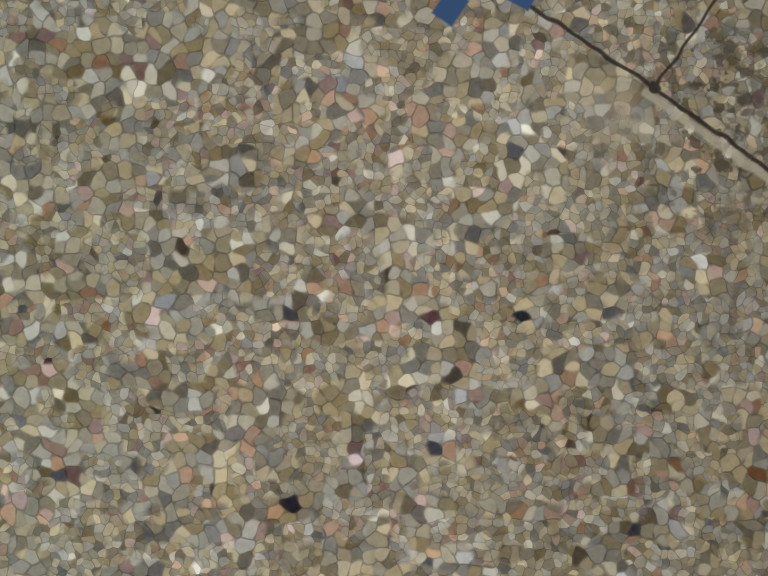
Write a Shadertoy shader that draws this texture.

```glsl
// Softly focused exposed-aggregate paving with a dark joint in the upper right corner.

float hash(vec2 p) {
    vec3 q = fract(p.xyx * 0.1031);
    q += dot(q, q.yzx + 33.33);
    return fract((q.x + q.y) * q.z);
}

vec3 hash3(vec2 p) {
    vec3 q = fract(p.xyx * vec3(0.1031, 0.1030, 0.0973));
    q += dot(q, q.yxz + 33.33);
    return fract((q.xxy + q.yzz) * q.zyx);
}

float noise(vec2 p) {
    vec2 i = floor(p), f = fract(p);
    f = f * f * (3.0 - 2.0 * f);
    return mix(mix(hash(i), hash(i + vec2(1, 0)), f.x),
               mix(hash(i + vec2(0, 1)), hash(i + vec2(1, 1)), f.x), f.y);
}

float fbm(vec2 p) {
    return 0.55 * noise(p) + 0.3 * noise(p * 2.1 + 7.0) + 0.15 * noise(p * 4.3 + 19.0);
}

float segment(vec2 p, vec2 a, vec2 b) {
    vec2 ab = b - a;
    return length(p - a - ab * clamp(dot(p - a, ab) / dot(ab, ab), 0.0, 1.0));
}

float box(vec2 p, vec2 center, vec2 halfSize, float angle) {
    float c = cos(angle), s = sin(angle);
    vec2 d = abs(mat2(c, -s, s, c) * (p - center)) - halfSize;
    return max(d.x, d.y);
}

// Mostly tan and grey stones, with a few pink, dark and whitish ones
vec3 stoneColor(vec2 id) {
    vec3 h = hash3(id + 17.0), g = hash3(id + 91.0);
    float tone = dot(h, vec3(1.0 / 3.0)) - 0.5;
    vec3 col = vec3(0.552, 0.522, 0.447) + tone * vec3(0.56, 0.56, 0.52);
    col += (g.x - 0.5) * vec3(0.06, 0.01, -0.09);
    col += step(0.92, g.y) * vec3(0.04, -0.03, -0.02);
    col -= step(0.965, g.z) * vec3(0.19, 0.18, 0.13);
    col += step(g.z, 0.04) * vec3(0.12, 0.13, 0.15);
    return col;
}

// Blurred cells of randomly turned oval stones with shaded gaps
vec3 stones(vec2 p) {
    vec2 cell = floor(p);
    vec3 sum = vec3(0.0);
    float total = 0.0, nearest = 9.0, second = 9.0;
    for (int y = -1; y <= 1; y++)
    for (int x = -1; x <= 1; x++) {
        vec2 id = cell + vec2(x, y);
        vec3 h = hash3(id);
        vec2 d = p - id - 0.1 - 0.8 * h.xy;
        float c = cos(h.z * 6.283), s = sin(h.z * 6.283);
        d = mat2(c, -s, s, c) * d * vec2(1.0);
        float dist = length(d * vec2(0.82, 1.2));
        float weight = exp(-13.0 * dist);
        sum += weight * stoneColor(id);
        total += weight;
        second = min(second, max(nearest, dist));
        nearest = min(nearest, dist);
    }
    float gap = 1.0 - smoothstep(0.0, 0.28, second - nearest);
    float crevice = gap * smoothstep(0.3, 0.75, nearest);
    return sum / total * (1.0 - 0.05 * gap - 0.2 * crevice);
}

void mainImage(out vec4 fragColor, in vec2 fragCoord) {
    vec2 p = fragCoord / iResolution.y;
    vec2 warp = vec2(noise(p * 55.0), noise(p * 55.0 + 40.0)) - 0.5;
    vec2 q = p + warp * 0.008;

    // Coarse stones with patches of finer grit
    float grit = smoothstep(0.42, 0.6, noise(p * 26.0 + 5.0) + 0.08 * (p.x - p.y));
    vec3 col = mix(stones(q * 43.0), stones(q * 68.0 + 31.0), 0.75 * grit);
    col += (fbm(p * 110.0) - 0.5) * 0.07;

    // Broad changes of light and dirt
    col *= 0.94 + 0.12 * fbm(p * 5.0);
    col *= 1.0 - 0.09 * smoothstep(0.75, 1.35, p.x + 0.25 * (0.5 - p.y));
    col += vec3(-0.008, 0.002, 0.0) * (1.0 - smoothstep(0.0, 0.5, p.x));

    // Worn pale mortar and dark stains around the joint
    float worn = exp(-dot(p - vec2(1.08, 0.8), p - vec2(1.08, 0.8)) * 260.0);
    col = mix(col, vec3(0.6, 0.57, 0.5), 0.55 * worn);
    float stainArea = exp(-70.0 * pow(length(p - vec2(1.24, 0.72)), 2.0))
                    + exp(-110.0 * pow(length(p - vec2(1.23, 0.89)), 2.0));
    float stain = smoothstep(0.5, 0.68, fbm(p * 48.0)) * min(stainArea, 1.0);
    col = mix(col, vec3(0.24, 0.22, 0.18), 0.7 * stain);

    // Joint, its branch and the pale lip below
    vec2 j = p + (vec2(noise(p * 38.0), noise(p * 38.0 + 9.0)) - 0.5) * 0.008;
    float lip = segment(j, vec2(1.12, 0.84), vec2(1.35, 0.68));
    col = mix(col, vec3(0.62, 0.59, 0.52), 0.75 * (1.0 - smoothstep(0.004, 0.012, lip)));
    float joint = segment(j, vec2(0.915, 0.995), vec2(1.137, 0.847));
    joint = min(joint, segment(j, vec2(1.137, 0.847), vec2(1.35, 0.695)));
    joint = min(joint, segment(j, vec2(1.137, 0.847), vec2(1.25, 1.01)) + 0.001);
    joint = min(joint, length(j - vec2(1.137, 0.848)) - 0.006);
    col = mix(col, vec3(0.17, 0.15, 0.13), 0.85 * (1.0 - smoothstep(0.001, 0.006, joint)));

    // Blue scraps at the top edge
    float scrap = min(box(p, vec2(0.782, 0.988), vec2(0.021, 0.027), -0.6),
                      box(p, vec2(0.905, 1.003), vec2(0.021, 0.014), -0.5));
    col = mix(col, vec3(0.2, 0.3, 0.43), 1.0 - smoothstep(-0.003, 0.003, scrap));

    fragColor = vec4(clamp(col, 0.0, 1.0), 1.0);
}
```
